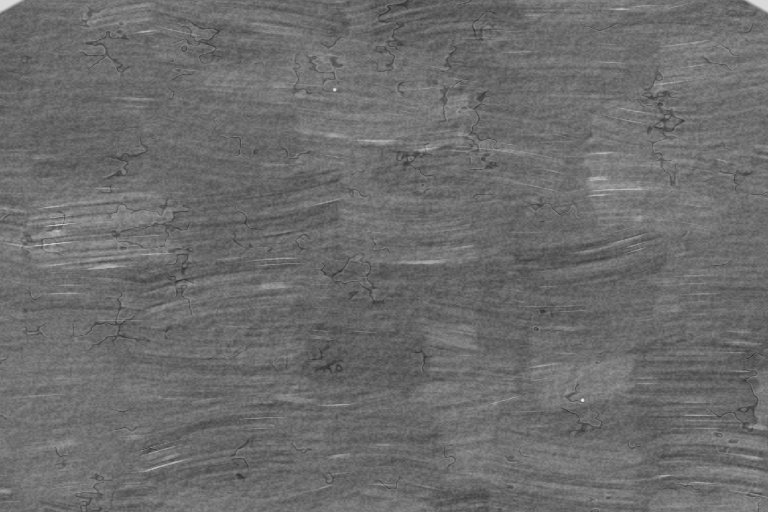
Write a Shadertoy shader that draws this texture.

```glsl
#define BASE_TONE 0.432
#define PATCH_CONTRAST 0.14
#define BRISTLE_CONTRAST 0.24
#define GLINT_CONTRAST 0.25
#define GRAIN_CONTRAST 0.09
#define RELIEF_CONTRAST 0.09
#define CRACK_DEPTH 0.11
#define BRISTLE_DENSITY 150.0
#define STROKE_CELL vec2(0.30, 0.16)
#define STROKE_HALF vec2(0.165, 0.085)
#define LAYERS 3

// Integer hash giving three values in 0..1
vec3 hash3(vec3 v) {
    uvec3 h = uvec3(ivec3(floor(v))) * 1664525u + 1013904223u;
    h.x += h.y * h.z; h.y += h.z * h.x; h.z += h.x * h.y;
    h ^= h >> 16u;
    h.x += h.y * h.z; h.y += h.z * h.x; h.z += h.x * h.y;
    return vec3(h >> 8u) / 16777216.0;
}

float noise(vec2 p, float seed) {
    vec2 cell = floor(p), f = fract(p);
    f = f * f * (3.0 - 2.0 * f);
    float a = hash3(vec3(cell, seed)).x;
    float b = hash3(vec3(cell + vec2(1, 0), seed)).x;
    float c = hash3(vec3(cell + vec2(0, 1), seed)).x;
    float d = hash3(vec3(cell + vec2(1, 1), seed)).x;
    return mix(mix(a, b, f.x), mix(c, d, f.x), f.y);
}

float fbm(vec2 p, float seed) {
    return 0.55 * noise(p, seed) + 0.3 * noise(p * 2.1, seed + 1.0)
         + 0.15 * noise(p * 4.3, seed + 2.0);
}

float roundedBox(vec2 p, vec2 halfSize, float radius) {
    vec2 q = abs(p) - halfSize + radius;
    return length(max(q, 0.0)) + min(max(q.x, q.y), 0.0) - radius;
}

// Furrows and bright ridges left by the bristles, along x
float bristles(vec2 s, float gain, float seed) {
    float furrow = 0.65 * noise(s * vec2(6.0, BRISTLE_DENSITY), seed)
                 + 0.35 * noise(s * vec2(14.0, BRISTLE_DENSITY * 1.9), seed + 1.0);
    float ridge = noise(s * vec2(11.0, BRISTLE_DENSITY * 1.3), seed + 2.0);
    float glint = smoothstep(0.76, 1.0, ridge) * smoothstep(0.4, 0.75, noise(s * vec2(9.0, 22.0), seed + 3.0));
    return gain * (BRISTLE_CONTRAST * (furrow - 0.5) + GLINT_CONTRAST * glint);
}

// Lays one brush stroke over the tone below it
float paintStroke(float tone, vec2 p, vec2 id, float layer, float edgeWarp) {
    vec3 place = hash3(vec3(id, layer * 7.0 + 40.0));
    vec3 style = hash3(vec3(id, layer * 7.0 + 41.0));
    vec3 shape = hash3(vec3(id, layer * 7.0 + 42.0));
    vec2 s = p - (id + 0.5 + 0.6 * (place.xy - 0.5)) * STROKE_CELL;
    float tilt = 0.34 * (place.z - 0.5);
    s = mat2(cos(tilt), -sin(tilt), sin(tilt), cos(tilt)) * s;
    s.y += 1.8 * (shape.x - 0.5) * s.x * s.x;
    vec2 halfSize = STROKE_HALF * mix(vec2(0.65), vec2(1.05), shape.yz);
    float d = roundedBox(s, halfSize, 0.035) + edgeWarp;
    if (d > 0.03) return tone;

    float seed = floor(style.z * 900.0) + 100.0;
    d += 0.014 * (noise(s * vec2(8.0, 90.0), seed + 5.0) - 0.5);
    float feather = mix(0.004, 0.02, shape.x);
    float cover = (1.0 - smoothstep(-feather, feather, d)) * mix(0.5, 1.0, style.y);
    float gain = mix(0.35, 1.25, style.z) * mix(0.5, 1.4, noise(s * vec2(7.0, 14.0), seed + 6.0));
    float paint = BASE_TONE + PATCH_CONTRAST * (style.x - 0.5) + bristles(s, gain, seed);
    paint -= 0.035 * exp(-abs(d) * 110.0) * step(0.5, shape.z);
    return mix(tone, paint, cover);
}

void mainImage(out vec4 fragColor, in vec2 fragCoord) {
    vec2 p = fragCoord / iResolution.y;
    float aspect = iResolution.x / iResolution.y;

    // Overlapping brush strokes
    float tone = BASE_TONE + bristles(p + vec2(0.0, 0.01 * noise(p * 4.0, 3.0)), 0.8, 9.0);
    float edgeWarp = 0.03 * (fbm(p * 18.0, 12.0) - 0.5);
    for (int layer = 0; layer < LAYERS; layer++) {
        vec2 q = p + vec2(0.137, 0.071) * float(layer);
        vec2 cell = floor(q / STROKE_CELL);
        for (int j = -1; j <= 1; j++)
            for (int i = -1; i <= 1; i++)
                tone = paintStroke(tone, q, cell + vec2(i, j), float(layer), edgeWarp);
    }

    // Broad wear, fine grain and raking light on the rough ground
    tone += 0.07 * (fbm(p * 2.6, 20.0) - 0.5);
    tone += GRAIN_CONTRAST * (noise(p * vec2(260.0, 330.0), 24.0) - 0.5);
    vec2 g = p * vec2(65.0, 90.0);
    float relief = fbm(g, 27.0) - fbm(g + vec2(-0.35, 0.45), 27.0);
    tone += RELIEF_CONTRAST * relief * mix(0.5, 1.6, noise(p * 9.0, 31.0));

    // Short cracks and lumps with a lit lower lip
    vec2 c = p * vec2(20.0, 28.0);
    float vein = fbm(c, 34.0) - 0.5;
    float patchy = smoothstep(0.62, 0.8, noise(p * 17.0, 38.0));
    tone -= CRACK_DEPTH * patchy * (1.0 - smoothstep(0.0, 0.035, abs(vein)));
    tone += 0.5 * CRACK_DEPTH * patchy * (1.0 - smoothstep(0.0, 0.03, abs(vein - 0.05)));

    // Rare pale specks
    vec2 speckGrid = p * 25.0;
    vec3 speck = hash3(vec3(floor(speckGrid), 50.0));
    float speckDist = length(fract(speckGrid) - 0.25 - 0.5 * speck.xy);
    tone += 0.4 * step(0.994, speck.z) * (1.0 - smoothstep(0.04, 0.12, speckDist));

    // Bare pale top corners
    vec2 corner = vec2(min(p.x, aspect - p.x), 1.0 - p.y) / vec2(0.055, 0.03);
    tone = mix(0.85, tone, smoothstep(0.65, 1.0, corner.x + corner.y));

    fragColor = vec4(vec3(clamp(tone, 0.0, 1.0)), 1.0);
}
```
